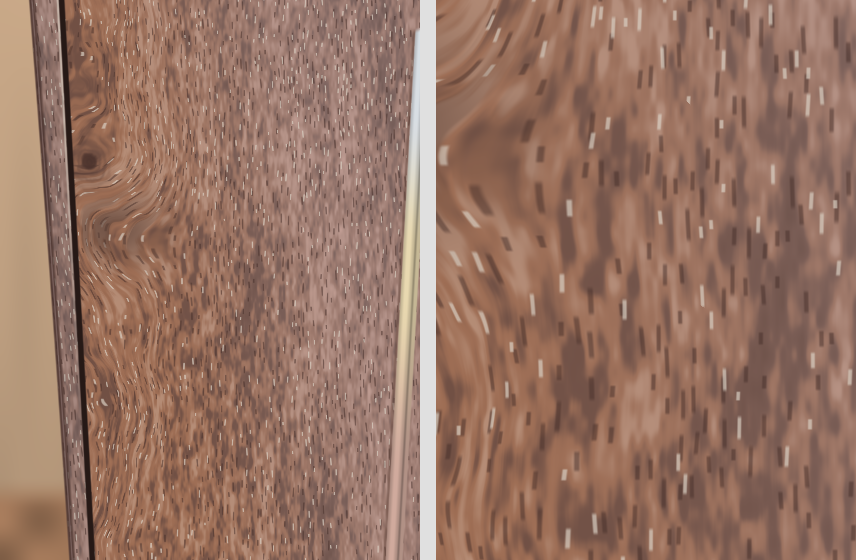
Left: the whole. Right: its middle third, enlarged.
Give the GLSL for this texture, as a Shadertoy shader.

```glsl
// Varnished oak cabinet door with a knot, a side post and a pale metal trim.

const vec3 WARM  = vec3(0.62, 0.43, 0.33);
const vec3 LIGHT = vec3(0.71, 0.55, 0.46);
const vec3 DEEP  = vec3(0.48, 0.34, 0.29);
const vec3 GREY  = vec3(0.60, 0.50, 0.49);
const vec3 PALE  = vec3(0.85, 0.81, 0.76);
const vec3 DARK  = vec3(0.27, 0.18, 0.16);
const vec3 WALL  = vec3(0.74, 0.62, 0.50);
const vec3 FLOOR = vec3(0.58, 0.43, 0.32);

const vec2 KNOT = vec2(0.159, 0.711);
const vec2 GRAIN = vec2(165.0, 46.0);      // grain cells per canvas height
const vec2 PORE_CELL = vec2(0.0085, 0.026);
const vec2 GLINT_CELL = vec2(0.0075, 0.019);
const float TRIM_WIDTH = 0.030;
const float TRIM_TOP = 0.945;

float hash(vec2 p) {
    vec3 q = fract(vec3(p.xyx) * 0.1031);
    q += dot(q, q.yzx + 33.33);
    return fract((q.x + q.y) * q.z);
}

float noise(vec2 p) {
    vec2 i = floor(p), f = fract(p);
    f = f * f * (3.0 - 2.0 * f);
    return mix(mix(hash(i), hash(i + vec2(1, 0)), f.x),
               mix(hash(i + vec2(0, 1)), hash(i + vec2(1, 1)), f.x), f.y);
}

float fbm(vec2 p) {
    float sum = 0.0, amp = 0.5;
    for (int i = 0; i < 4; i++) {
        sum += amp * noise(p);
        p = p * 2.03 + 17.3;
        amp *= 0.5;
    }
    return sum / 0.9375;
}

// Soft band between two edges
float band(float x, float a, float b, float soft) {
    return smoothstep(a - soft, a + soft, x) * (1.0 - smoothstep(b - soft, b + soft, x));
}

// One slim vertical stroke per cell, present with the given chance
float strokes(vec2 p, vec2 cell, float chance, float seed) {
    vec2 g = p / cell;
    g.y += hash(vec2(floor(g.x), seed)) * 9.0;
    vec2 id = floor(g) + seed;
    vec2 d = fract(g) - 0.5;
    d.x -= (hash(id + 3.1) - 0.5) * 0.5 + d.y * (hash(id + 5.9) - 0.5) * 0.4;
    float halfLength = mix(0.16, 0.45, hash(id + 8.7));
    float body = (1.0 - smoothstep(0.06, 0.24, abs(d.x)))
               * (1.0 - smoothstep(halfLength * 0.6, halfLength, abs(d.y)));
    return body * step(hash(id), chance);
}

// Grain coordinates: lines part around the knot and wander on the left
vec2 grainFlow(vec2 p) {
    vec2 d = p - KNOT;
    float wild = 1.0 - smoothstep(0.18, 0.38, p.x);
    float bulge = exp(-dot(d, d) / 0.014);
    float wander = fbm(p * vec2(5.0, 4.0)) - 0.5;
    float arch = exp(-pow((p.y - 0.60) / 0.09, 2.0)) * 0.05;
    float x = p.x - d.x * 0.65 * bulge + wild * (wander * 0.14 + arch);
    return vec2(x + 0.006 * noise(p * 11.0) + p.y * 0.012, p.y);
}

vec3 woodColor(vec2 p) {
    vec2 q = grainFlow(p);
    float wild = 1.0 - smoothstep(0.20, 0.36, p.x);
    float glare = smoothstep(0.22, 0.66, p.x + 0.22 * (p.y - 0.5));
    float broad = fbm(q * vec2(17.0, 2.5) + 4.0) - 0.5;
    float dashes = noise(q * GRAIN) * 0.65 + noise(q * GRAIN * vec2(1.7, 2.1) + 31.0) * 0.35;
    float lines = fbm(q * vec2(130.0, 7.0) + 9.0);
    float tone = mix(dashes, lines, 0.25 + 0.35 * wild) + broad * 0.55;

    vec3 col = mix(DEEP * 0.92, WARM, smoothstep(0.26, 0.54, tone));
    col = mix(col, LIGHT, smoothstep(0.52, 0.78, tone));
    col = mix(col, GREY * (0.74 + 0.54 * tone), 0.68 * glare);

    // Dark pores and sheen caught in the grain
    col = mix(col, DARK, 0.50 * strokes(q, PORE_CELL, 0.42, 7.0));
    float shine = 0.10 + 0.20 * smoothstep(0.3, 0.9, p.y) * glare + 0.10 * wild;
    col = mix(col, PALE, 0.70 * strokes(q, GLINT_CELL, shine, 41.0));

    // Knot: dark eye with broken rings
    vec2 d = (p - KNOT) * vec2(1.0, 0.85);
    float r = length(d) + 0.016 * (fbm(p * 38.0) - 0.5);
    float rings = 0.5 + 0.5 * cos(r * 620.0);
    col = mix(col, DEEP * 0.85, (0.3 + 0.35 * rings) * (1.0 - smoothstep(0.018, 0.055, r)));
    col = mix(col, DARK, 0.8 * (1.0 - smoothstep(0.006, 0.020, r)));

    // Shaded arch of grain below the knot
    float shade = exp(-dot((p - vec2(0.20, 0.59)) * vec2(11.0, 17.0), (p - vec2(0.20, 0.59)) * vec2(11.0, 17.0)));
    return mix(col, DEEP * 0.72, shade * smoothstep(0.35, 0.65, lines) * 0.7);
}

void mainImage(out vec4 fragColor, in vec2 fragCoord) {
    vec2 p = fragCoord / iResolution.y;
    float px = 0.8 / iResolution.y;
    float drop = 1.0 - p.y;
    float postLeft = 0.052 + 0.072 * drop + 0.006 * drop * p.y;
    float gapLeft = 0.105 + 0.055 * drop;
    float trimLeft = 0.745 - 0.056 * drop;

    // Blurred room behind the door
    vec3 room = WALL * (0.90 + 0.12 * p.y + 0.05 * noise(p * vec2(22.0, 2.0)));
    room = mix(FLOOR * (0.85 + 0.3 * noise(p * 14.0)), room, smoothstep(0.09, 0.15, p.y));

    // Door and post, each with its own run of grain
    vec3 door = woodColor(p);
    vec3 post = woodColor(vec2(p.x - postLeft + 0.33, p.y + 2.0)) * 0.92;
    float across = p.x - postLeft;
    post = mix(post, DARK, 0.75 * band(across, -0.01, 0.010, 0.003));
    post = mix(post, GREY, 0.55 * band(across, 0.004, 0.006, 0.0015));
    vec3 col = mix(post, door, smoothstep(-px, px, p.x - gapLeft - 0.006));
    col = mix(col, PALE, 0.65 * band(p.x, gapLeft - 0.004, gapLeft, 0.0015) * smoothstep(0.1, 0.9, p.y));
    col = mix(col, DARK * 0.55, band(p.x, gapLeft, gapLeft + 0.010, 0.0018));
    col = mix(room, col, smoothstep(-0.002, 0.002, across));

    // Ridged trim, cool above, yellowish midway, rosy below
    float t = (p.x - trimLeft) / TRIM_WIDTH;
    vec3 metal = mix(vec3(0.77, 0.63, 0.58), vec3(0.86, 0.80, 0.65), smoothstep(0.15, 0.48, p.y));
    metal = mix(metal, vec3(0.80, 0.82, 0.84), smoothstep(0.55, 0.8, p.y));
    metal *= 0.90 + 0.16 * band(t, 0.15, 0.5, 0.12) - 0.22 * band(t, 0.66, 0.78, 0.07);
    float ends = 1.0 - smoothstep(-0.006, 0.006, p.y - TRIM_TOP - 0.3 * (p.x - trimLeft));
    col = mix(col, DEEP * 0.8, 0.5 * band(t, -0.16, 0.0, 0.07) * ends);
    col = mix(col, metal, band(t, 0.0, 1.0, 0.06) * ends);

    fragColor = vec4(clamp(col, 0.0, 1.0), 1.0);
}
```
